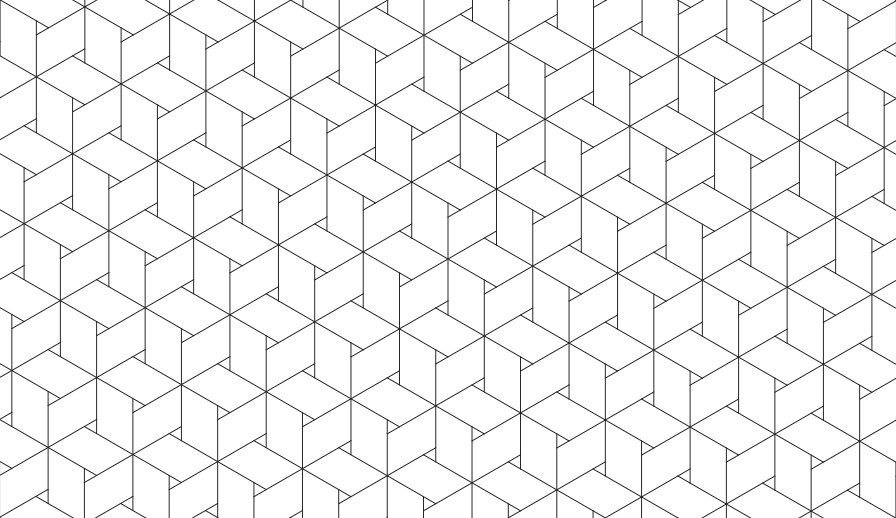
Give the GLSL for this pattern, as a WebGL 2 fragment shader.

```glsl
#version 300 es
precision highp float;

uniform vec2 u_resolution;
out vec4 fragColor;

// Distance to a segment centred on the origin
float segmentDistance(vec2 p, vec2 direction, float halfLength) {
  float along = clamp(dot(p, direction), -halfLength, halfLength);
  return length(p - direction * along);
}

// Share of a pixel covered by a stroke at the given distance
float strokeCoverage(float dist, float width, float pixel) {
  float outer = clamp(0.5 + (0.5 * width - dist) / pixel, 0.0, 1.0);
  float inner = clamp(0.5 - (0.5 * width + dist) / pixel, 0.0, 1.0);
  return outer - inner;
}

void main() {
  float pixel = 1.0 / u_resolution.y;
  vec2 p = (gl_FragCoord.xy - 0.5 * u_resolution) * pixel;

  // Triangular lattice of star nodes, turned slightly clockwise
  float spacing = 0.16424;
  float tilt = 0.0832;
  float sixth = radians(60.0);
  vec2 stepA = spacing * vec2(cos(tilt), -sin(tilt));
  vec2 stepB = spacing * vec2(cos(sixth - tilt), sin(sixth - tilt));
  mat2 lattice = mat2(stepA, stepB);
  vec2 cell = floor(inverse(lattice) * p);

  // Each arm reaches the far corner of the small triangle between three nodes
  float arm = spacing * (cos(tilt) / sqrt(3.0) + sin(tilt));

  // Three crossing strokes at each corner node of the cell
  float paper = 1.0;
  for (int i = 0; i < 4; i++) {
    vec2 node = lattice * (cell + vec2(i & 1, i >> 1));
    for (int k = 0; k < 3; k++) {
      float angle = radians(30.0) + float(k) * sixth;
      float dist = segmentDistance(p - node, vec2(cos(angle), sin(angle)), arm);
      paper *= 1.0 - strokeCoverage(dist, 0.00182, pixel);
    }
  }

  vec3 inkColor = vec3(0.1);
  vec3 paperColor = vec3(1.0);
  fragColor = vec4(mix(inkColor, paperColor, paper), 1.0);
}
```
